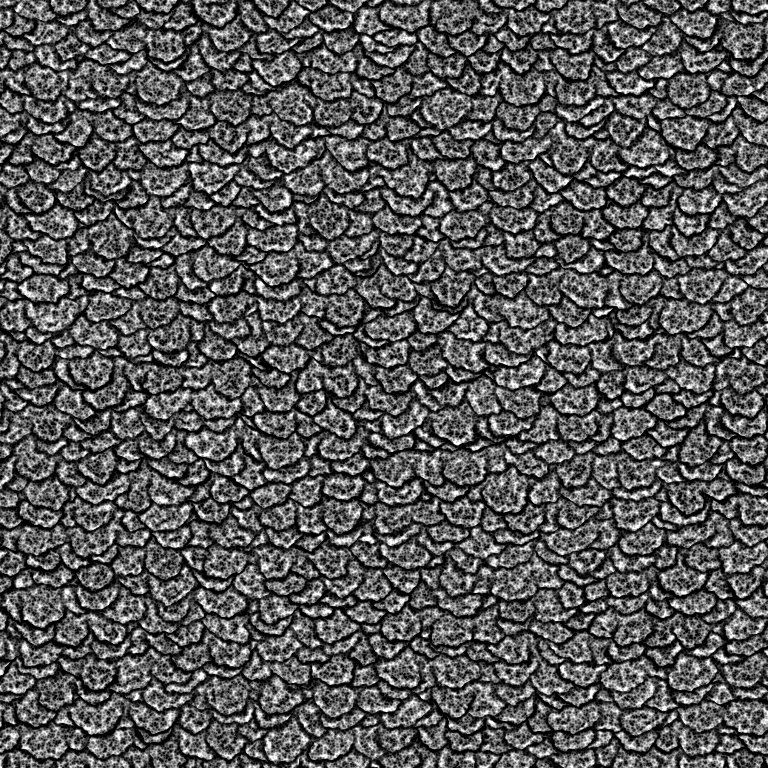
Reproduce this texture procedurally as a Shadertoy shader.

```glsl
const vec2  SCALE_GRID    = vec2(26.0, 34.0);
const vec2  SCALE_RADII   = vec2(0.027, 0.022);
const float SCALE_JITTER  = 0.75;
const float SCALE_TILT    = 1.3;
const float LOBE_DEPTH    = 0.07;
const float EDGE_SOFTNESS = 0.0012;
const float CREVICE_WIDTH = 0.0085;
const float CREVICE_TONE  = -0.06;
const float RIM_BRIGHT    = 0.24;
const float RIM_DARK      = 0.13;
const float HALO_BRIGHT   = 0.10;
const float BASE_TONE     = 0.45;
const float BLOTCH_FREQ   = 118.0;
const float BLOTCH_AMOUNT = 0.85;
const float GRAIN_FREQ    = 270.0;
const float GRAIN_AMOUNT  = 0.68;
const float CELL_MEAN     = 0.46;
const float TAU           = 6.2832;

vec2 hash2(vec2 p) {
    vec3 q = fract(p.xyx * vec3(0.1031, 0.1030, 0.0973));
    q += dot(q, q.yzx + 33.33);
    return fract((q.xx + q.yz) * q.zy);
}

// Distance to the nearest scattered point, centred on zero
float cellular(vec2 p) {
    vec2 cell = floor(p);
    float nearest = 4.0;
    for (int y = -1; y <= 1; y++)
    for (int x = -1; x <= 1; x++) {
        vec2 id = cell + vec2(x, y);
        vec2 offset = id + hash2(id + 17.0) - p;
        nearest = min(nearest, dot(offset, offset));
    }
    return sqrt(nearest) - CELL_MEAN;
}

// Layered sines that make the outlines uneven
vec2 wobble(vec2 p) {
    return 0.0016 * sin(p.yx * vec2(190.0, 230.0) + 3.0 * sin(p * 71.0))
         + 0.0007 * sin(p.yx * vec2(530.0, 470.0) + 2.0 * sin(p * 310.0));
}

float bump(float x, float centre, float width) {
    float t = (x - centre) / width;
    return exp(-t * t);
}

// Signed distance to a tilted, lobed ellipse
float scaleDistance(vec2 p, vec2 size, vec2 shape) {
    float tilt = (shape.x - 0.5) * SCALE_TILT;
    float c = cos(tilt), s = sin(tilt);
    vec2 q = mat2(c, -s, s, c) * p / size;
    float angle = atan(q.y, q.x + 1e-5);
    float lobes = LOBE_DEPTH * sin(3.0 * angle + TAU * shape.y);
    return (length(q) - 1.0 - lobes) * 0.5 * (size.x + size.y);
}

// Returns surface relief in x and crevice darkness in y
vec2 paintScales(vec2 p) {
    vec2 home = floor(p * SCALE_GRID);
    float evenColumn = 2.0 * floor(home.x * 0.5);
    float relief = 0.0, crevice = 0.0;

    // Upper rows overlap lower ones; odd columns overlap even ones
    for (int row = -2; row <= 2; row++)
    for (int parity = 0; parity <= 1; parity++)
    for (int pair = -1; pair <= 1; pair++) {
        vec2 id = vec2(evenColumn + float(2 * pair + parity), home.y + float(row));
        vec2 shape = hash2(id + 5.0);
        vec2 look = hash2(id + 91.0);
        vec2 centre = (id + 0.5 + SCALE_JITTER * (hash2(id + 43.0) - 0.5)) / SCALE_GRID;
        vec2 toPoint = p - centre;
        vec2 size = SCALE_RADII * mix(vec2(0.78), vec2(1.22), look);

        float d = scaleDistance(toPoint, size, shape);
        float inside = 1.0 - smoothstep(-EDGE_SOFTNESS, EDGE_SOFTNESS, d);
        float downward = -toPoint.y / (length(toPoint) + 1e-5);
        float facing = smoothstep(-0.9, 0.4, downward);

        // Gap beneath the lip and the light beyond it
        float depth = facing * mix(0.75, 1.0, shape.y);
        float gap = depth * (1.0 - smoothstep(0.25 * CREVICE_WIDTH, CREVICE_WIDTH, d));
        crevice = max(crevice, gap) * (1.0 - inside);
        relief += HALO_BRIGHT * facing * bump(d, 0.0105, 0.0025) * (1.0 - inside);

        // Bright lip with a darker ring behind it
        float lip = RIM_BRIGHT * bump(d, -0.0045, 0.0030)
                  - RIM_DARK * bump(d, -0.0115, 0.0035);
        relief = mix(relief, lip * facing + 0.1 * (look.x - 0.5), inside);
    }
    return vec2(relief, crevice);
}

void mainImage(out vec4 fragColor, in vec2 fragCoord) {
    vec2 p = fragCoord / iResolution.y;
    vec2 warped = p + wobble(p);
    vec2 surface = paintScales(warped);

    // Mottled skin
    float blotches = BLOTCH_AMOUNT * cellular(warped * BLOTCH_FREQ);
    float grain = GRAIN_AMOUNT * cellular(p * GRAIN_FREQ);
    float tone = BASE_TONE + blotches + grain + surface.x;

    tone = mix(tone, CREVICE_TONE + 0.25 * grain, surface.y);
    fragColor = vec4(vec3(clamp(tone, 0.0, 1.0)), 1.0);
}
```
